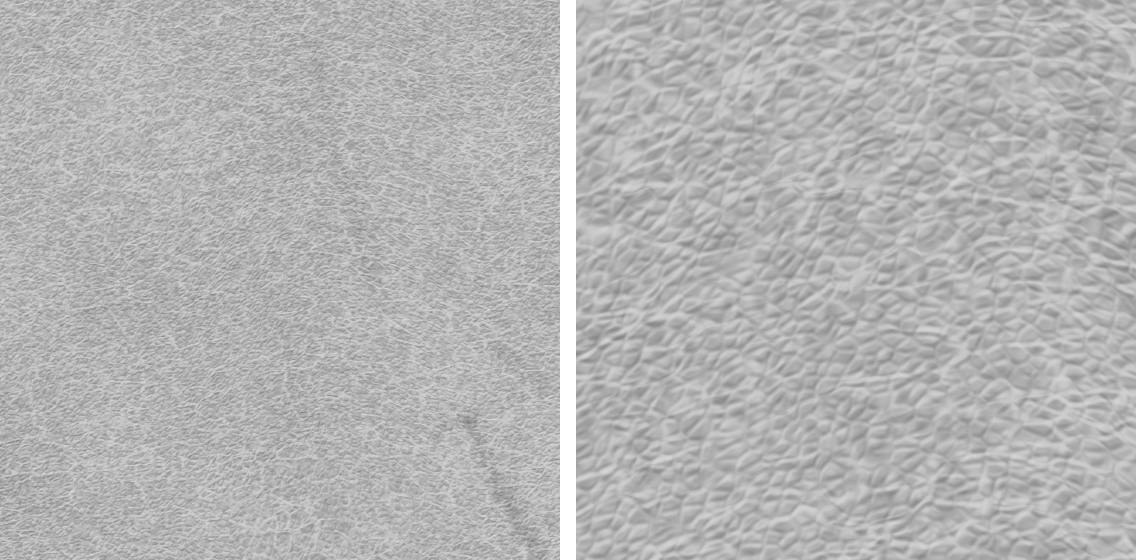
Left, the full canvas; right, a detail of the centre.
Write a WebGL 2 fragment shader that draws this texture.

```glsl
#version 300 es
precision highp float;

uniform vec2 u_resolution;
out vec4 fragColor;

#define BASE_TONE 0.69
#define PEBBLE_SCALE vec2(88.0, 122.0)
#define CREASE_SCALE vec2(16.0, 39.0)
#define WRINKLE_SCALE vec2(32.0, 66.0)
#define GRAIN_SCALE vec2(165.0, 215.0)
#define LIGHT_STEP vec2(-0.0008, 0.0026)
#define RELIEF_GAIN 0.075
#define CREASE_GAIN 0.085
#define GRAIN_GAIN 0.13
#define CLOUD_GAIN 0.055

// Two independent values in 0..1 for each lattice point
vec2 hash2(vec2 cell) {
  uvec2 h = uvec2(ivec2(cell)) * uvec2(1597u, 3571u);
  uint n = (h.x ^ (h.y << 7)) * 747796u + h.y * 2891u + 9781u;
  n = (n ^ (n >> 15)) * 739391u;
  n = (n ^ (n >> 13)) * 972663u;
  n ^= n >> 16;
  return vec2(n & 65535u, n >> 16) / 65535.0;
}

vec2 noise2(vec2 p) {
  vec2 cell = floor(p);
  vec2 f = fract(p);
  f = f * f * (3.0 - 2.0 * f);
  vec2 low = mix(hash2(cell), hash2(cell + vec2(1, 0)), f.x);
  vec2 high = mix(hash2(cell + vec2(0, 1)), hash2(cell + vec2(1, 1)), f.x);
  return mix(low, high, f.y);
}

// Gap between the two nearest cell centres: zero on cell borders
float cellGap(vec2 p) {
  vec2 cell = floor(p);
  float nearest = 8.0;
  float second = 8.0;
  for (int y = -1; y <= 1; y++) {
    for (int x = -1; x <= 1; x++) {
      vec2 site = cell + vec2(x, y);
      float d = length(site + hash2(site) - p);
      second = min(second, max(nearest, d));
      nearest = min(nearest, d);
    }
  }
  return second - nearest;
}

// Bends the grain gently and makes its borders ragged
vec2 warpHide(vec2 p) {
  float bend = noise2(p * 3.0 + 4.3).x - 0.5;
  vec2 sway = noise2(p * 22.0 + 11.0) - 0.5;
  vec2 ragged = noise2(p * 85.0 + 37.0) - 0.5;
  p.y += 0.10 * bend - 0.12 * p.x;
  return p + 0.006 * sway + 0.003 * ragged;
}

// Raised bright lines, fading in and out along their length
float creases(vec2 p) {
  vec2 fade = smoothstep(0.2, 0.75, noise2(p * vec2(24.0, 45.0) + 53.0));
  float broad = 1.0 - smoothstep(0.0, 0.17, cellGap(p * CREASE_SCALE));
  float slight = 1.0 - smoothstep(0.0, 0.23, cellGap(p * WRINKLE_SCALE + 71.0));
  return max(broad * mix(0.35, 1.0, fade.x), 0.8 * slight * mix(0.1, 1.0, fade.y));
}

float pebbles(vec2 p) {
  return smoothstep(0.0, 0.5, cellGap(p * PEBBLE_SCALE + 23.0));
}

// Soft fold between two points: shaded trough with a lit shoulder
float fold(vec2 p, vec2 a, vec2 b, float width) {
  vec2 along = b - a;
  vec2 rel = p - a;
  float t = clamp(dot(rel, along) / dot(along, along), 0.0, 1.0);
  vec2 away = rel - along * t;
  float side = dot(away, normalize(vec2(along.y, -along.x)));
  float d = length(away) / width;
  return exp(-d * d) * (0.9 * side / width - 0.75);
}

float folds(vec2 p) {
  p += 0.018 * (noise2(p * 14.0 + 5.0) - 0.5);
  float shade = 0.08 * fold(p, vec2(0.83, 0.24), vec2(0.96, 0.00), 0.015);
  shade += 0.05 * fold(p, vec2(0.78, 0.21), vec2(0.85, 0.26), 0.013);
  shade += 0.04 * fold(p, vec2(0.89, 0.37), vec2(0.97, 0.30), 0.022);
  shade += 0.07 * fold(p, vec2(0.54, 0.93), vec2(0.565, 0.91), 0.010);
  shade += 0.02 * fold(p, vec2(0.56, 0.88), vec2(0.61, 0.67), 0.018);
  shade += 0.03 * fold(p, vec2(0.61, 0.67), vec2(0.68, 0.44), 0.018);
  return shade;
}

void main() {
  vec2 p = gl_FragCoord.xy / min(u_resolution.x, u_resolution.y);
  vec2 here = warpHide(p);
  vec2 lit = warpHide(p + LIGHT_STEP);

  // Side light on pebbles and creases
  float ridge = creases(here);
  float relief = pebbles(here) - pebbles(lit);
  relief += 0.4 * (ridge - creases(lit));

  // Fine grain and broad uneven tone
  float grain = noise2(p * GRAIN_SCALE).x - 0.5;
  float cloud = 0.6 * noise2(p * 4.0 + 19.0).x + 0.4 * noise2(p * 11.0 + 31.0).y - 0.5;

  float tone = BASE_TONE + RELIEF_GAIN * relief + CREASE_GAIN * ridge;
  tone += GRAIN_GAIN * grain + CLOUD_GAIN * cloud + folds(p);

  // Rolls off the highlights
  tone -= 0.5 * max(tone - 0.77, 0.0);
  fragColor = vec4(vec3(clamp(tone, 0.48, 0.85)), 1.0);
}
```
